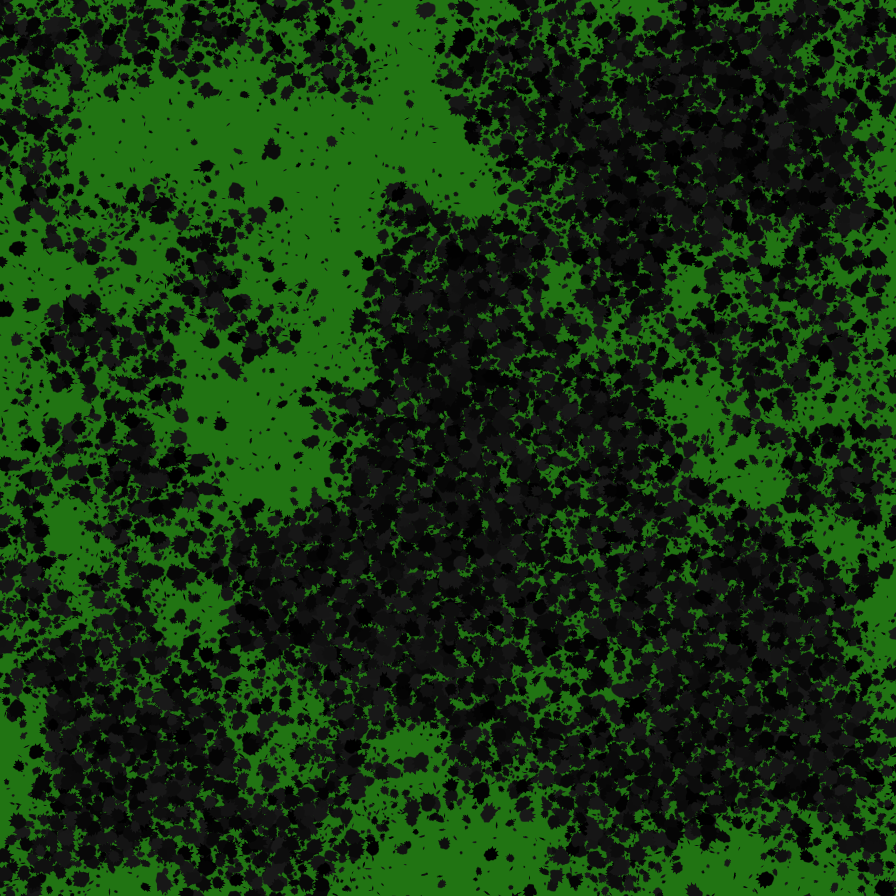
Give the GLSL for this texture, as a three.js fragment shader.

```glsl
// Black ink spatter over flat green: ragged blots, droplets and fine specks.
// Each layer scatters one jittered blot per grid cell and keeps or drops it by
// a cloudy density field, which leaves dense drifts and open clearings.
varying vec2 vUv;

const vec3 GREEN = vec3(0.13, 0.455, 0.075);
const float INK_LIGHTEST = 0.1;
const float EDGE_SOFTNESS = 0.001;
const float TAU = 6.28318;

vec3 hash3(vec2 p) {
  vec3 q = fract(p.xyx * vec3(0.1031, 0.1030, 0.0973));
  q += dot(q, q.yxz + 33.33);
  return fract((q.xxy + q.yzz) * q.zyx);
}

float valueNoise(vec2 p) {
  vec2 i = floor(p);
  vec2 f = fract(p);
  f = f * f * (3.0 - 2.0 * f);
  float low = mix(hash3(i).x, hash3(i + vec2(1.0, 0.0)).x, f.x);
  float high = mix(hash3(i + vec2(0.0, 1.0)).x, hash3(i + vec2(1.0, 1.0)).x, f.x);
  return mix(low, high, f.y);
}

// Share of blots kept at a place: cloudy inside, thinner along the border.
float inkDensity(vec2 p) {
  float cloud = 0.55 * valueNoise(p * 6.0 + 17.0)
              + 0.30 * valueNoise(p * 13.0 + 41.0)
              + 0.15 * valueNoise(p * 29.0 + 73.0);
  vec2 inset = min(p, 1.0 - p);
  float border = smoothstep(-0.01, 0.07, min(inset.x, inset.y));
  return smoothstep(0.27, 0.68, cloud) * mix(0.3, 1.0, border);
}

// Signed distance to a lumpy oval with a fringe of spikes on one end.
float blotDistance(vec2 p, float radius, float stretch, float angle, float seed) {
  float c = cos(angle);
  float s = sin(angle);
  vec2 q = vec2(c * p.x + s * p.y, c * p.y - s * p.x);
  q *= vec2(1.0 / stretch, stretch);
  float len = length(q);
  vec2 dir = q / max(len, 0.00001);
  float lumps = 0.4 * (valueNoise(dir * 2.3 + seed * 50.0 + 9.0) - 0.5);
  float comb = pow(abs(sin(atan(q.y, q.x) * 6.0 + seed * 20.0)), 5.0);
  float spikes = 0.3 * comb * smoothstep(-0.3, 0.7, dir.x);
  return len - radius * (1.0 + lumps + spikes);
}

// Paints one layer of scattered blots over the given colour.
vec3 scatterInk(vec3 color, vec2 uv, float cell, vec2 radii, float maxStretch,
                float stray, float seed) {
  vec2 offset = vec2(seed * 7.31, seed * 3.77) + 40.0;
  vec2 home = floor(uv / cell + offset);
  for (int y = -1; y <= 1; y++) {
    for (int x = -1; x <= 1; x++) {
      vec2 id = home + vec2(float(x), float(y));
      vec3 place = hash3(id + seed * 19.0);
      vec3 form = hash3(id + seed * 31.0 + 211.0);
      vec2 centre = (id + place.xy - offset) * cell;
      float radius = mix(radii.x, radii.y, form.x);
      float stretch = mix(1.0, maxStretch, form.y * form.y);
      vec2 p = uv - centre;
      if (length(p) > radius * stretch * 1.55 + EDGE_SOFTNESS) continue;
      if (place.z > mix(stray, 1.0, inkDensity(centre))) continue;

      vec3 tint = hash3(id + seed * 43.0 + 503.0);
      float d = blotDistance(p, radius, stretch, form.z * TAU, tint.x);
      float cover = 1.0 - smoothstep(-EDGE_SOFTNESS, EDGE_SOFTNESS, d);
      color = mix(color, vec3(tint.y * INK_LIGHTEST), cover);
    }
  }
  return color;
}

void main() {
  vec3 color = GREEN;

  // Fine specks and short dashes, which also stray into the clearings
  for (int i = 0; i < 2; i++) {
    color = scatterInk(color, vUv, 0.0075, vec2(0.0007, 0.0019), 2.0, 0.06, 1.0 + float(i));
  }
  // Droplets
  for (int i = 0; i < 2; i++) {
    color = scatterInk(color, vUv, 0.0115, vec2(0.0022, 0.0045), 1.35, 0.02, 4.0 + float(i));
  }
  // Large blots
  for (int i = 0; i < 3; i++) {
    color = scatterInk(color, vUv, 0.0205, vec2(0.0052, 0.0092), 1.2, 0.01, 7.0 + float(i));
  }

  gl_FragColor = vec4(color, 1.0);
}
```
